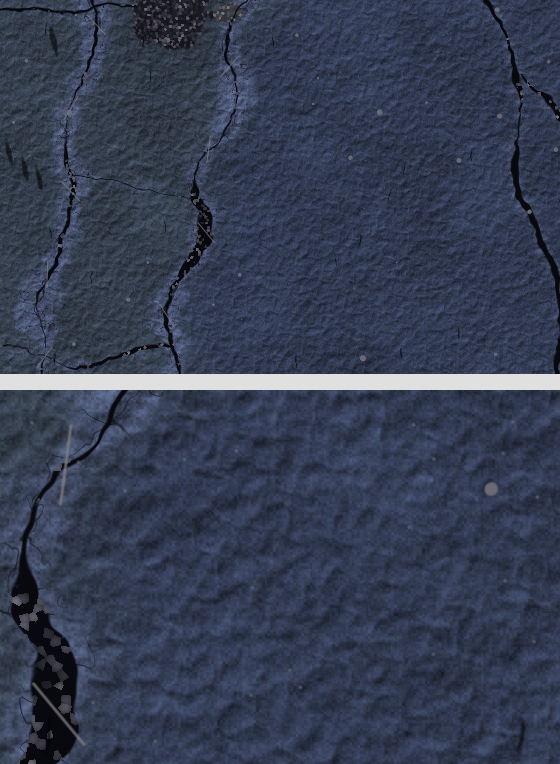
Top, the full canvas; bottom, a detail of the centre.
Give the GLSL for this texture, as a Shadertoy shader.

```glsl
// Cracked, dark blue painted ground: hammered dimples lit from above,
// wandering fissures with pale worn borders, bare gravel and litter.
// Relief comes from cellular and fractal noise.
#define DIMPLES 46.0
#define RELIEF 1.35
#define GRAIN 0.22
#define MOTTLE 0.34
#define BLUE_PAINT vec3(0.192, 0.226, 0.318)
#define GREY_PAINT vec3(0.204, 0.242, 0.296)
#define WORN_PAINT vec3(0.300, 0.342, 0.468)
#define VOID_COLOR vec3(0.030, 0.034, 0.055)
#define STONE_COLOR vec3(0.42, 0.41, 0.46)
#define STRAW_COLOR vec3(0.50, 0.49, 0.50)

float hash(vec2 p) {
    vec3 q = fract(p.xyx * 0.1031);
    q += dot(q, q.yzx + 33.33);
    return fract((q.x + q.y) * q.z);
}

float noise(vec2 p) {
    vec2 i = floor(p), f = fract(p);
    f = f * f * (3.0 - 2.0 * f);
    return mix(mix(hash(i), hash(i + vec2(1, 0)), f.x),
               mix(hash(i + vec2(0, 1)), hash(i + vec2(1, 1)), f.x), f.y);
}

float fbm(vec2 p) {
    float sum = 0.0, amp = 0.533;
    for (int i = 0; i < 4; i++) {
        sum += amp * noise(p);
        p = mat2(1.6, 1.2, -1.2, 1.6) * p + 17.3;
        amp *= 0.5;
    }
    return sum;
}

// Nearest scattered point: squared distance, random id, offset to it
vec4 cells(vec2 p) {
    vec4 best = vec4(9.0);
    for (int i = 0; i < 9; i++) {
        vec2 c = floor(p) + vec2(i % 3 - 1, i / 3 - 1);
        vec2 d = c + 0.1 + 0.8 * vec2(hash(c + 3.7), hash(c + 71.2)) - p;
        float d2 = dot(d, d);
        if (d2 < best.x) best = vec4(d2, hash(c + 131.0), d);
    }
    return best;
}

float inside(float d, float r, float soft) {
    return 1.0 - smoothstep(r - soft, r + soft, d);
}

// Shallow bowls over fractal roughness
float surface(vec2 p) {
    float warp = 0.9 * noise(p * 60.0);
    float bowl = min(cells(p * DIMPLES + warp).x, 0.45);
    return 0.55 * bowl + 0.75 * fbm(p * DIMPLES * 1.1) + 0.5 * fbm(p * 21.0);
}

// Wavy upright path: k = start, lean, sway, frequency
float pathX(float y, vec4 k, float phase) {
    return k.x + k.y * y + k.z * cos(k.w * (y - phase));
}

// Opening that swells and pinches along its length
float fissure(float d, float along, float width, float px) {
    float swell = smoothstep(0.35, 0.85, noise(vec2(along * 9.0, width * 900.0)));
    return inside(abs(d), width * (0.22 + 1.3 * swell), 0.0008 + 0.6 * px);
}

void mainImage(out vec4 fragColor, in vec2 fragCoord) {
    float px = 1.0 / iResolution.y;
    vec2 p = fragCoord * px;

    // Jagged coordinates shared by every crack
    vec2 q = p + 0.035 * (vec2(fbm(p * 10.0), fbm(p * 10.0 + 40.0)) - 0.5);
    q += 0.008 * (vec2(noise(p * 55.0), noise(p * 55.0 + 9.0)) - 0.5);
    float rough = fbm(p * 24.0), ragged = rough - 0.5;

    // Main fissures with worn borders
    vec4 paths[3] = vec4[3](vec4(0.10, 0.15, 0.022, 13.7),
                            vec4(0.44, 0.22, 0.030, 17.5),
                            vec4(1.51, -0.19, 0.030, 11.0));
    vec3 phases = vec3(0.43, 0.0, 0.8), widths = vec3(0.0042, 0.0095, 0.0075);
    vec3 wear = vec3(1.0, 1.0, 0.4);
    float gap = 0.0, worn = 0.0;
    for (int i = 0; i < 3; i++) {
        float d = 0.94 * (q.x - pathX(q.y, paths[i], phases[i]));
        float reach = 0.034 * wear[i] * (0.5 + noise(vec2(p.y * 7.0, i * 5)));
        gap = max(gap, fissure(d, p.y, widths[i], px));
        gap = max(gap, 0.7 * fissure(d + 0.05 * ragged, p.y + 4.0, 0.0016, px));
        worn = max(worn, (0.4 + 0.6 * wear[i]) * inside(abs(d) + 0.07 * ragged, reach, 0.018));
    }

    // Right fork, lower edge, upper edge, faint link
    vec4 side = vec4(0.8 * q.x - 1.606 + 0.6 * q.y, q.y - 0.05 - 0.03 * cos(q.x * 14.0),
                     q.y - 0.978, q.y - 0.565 + 0.18 * q.x);
    vec4 span = step(vec4(q.y, q.xxx), vec4(0.81, 0.47, 0.36, 0.55));
    span.w *= step(0.19, q.x);
    vec4 sideWidth = vec4(0.0055, 0.0045, 0.0025, 0.0009);
    for (int i = 0; i < 4; i++) {
        float w = sideWidth[i];
        gap = max(gap, span[i] * fissure(side[i], p.x, w, px));
        worn = max(worn, 0.7 * span[i] * inside(abs(side[i]) + 0.06 * ragged, 3.0 * w, 0.014));
    }

    // Paint, greyer on the left, under lit relief
    float across = p.x - pathX(p.y, paths[1], 0.0) + 0.2 * (fbm(p * 5.0) - 0.5);
    vec3 color = mix(GREY_PAINT, BLUE_PAINT, smoothstep(-0.08, 0.14, across));
    color = mix(color, WORN_PAINT, worn * (0.5 + 0.7 * rough));
    vec2 light = vec2(-0.0018, 0.0036);
    float slope = surface(p - light) - surface(p + light * 0.3);
    float shade = 1.0 + RELIEF * slope + MOTTLE * (fbm(p * 7.0 + 5.0) - 0.5);
    color *= max(shade + GRAIN * (hash(floor(p * 400.0)) - 0.5), 0.3);
    color *= 1.0 - 0.5 * worn * inside(abs(fbm(q * 20.0) - 0.5), 0.008, 0.008);

    // Bare gravel patch and small paler neighbour
    vec4 grit = cells(p * 130.0);
    float stone = pow(grit.y, 3.0) * (1.0 - 0.8 * min(grit.x, 1.0));
    vec3 gravel = mix(vec3(0.085, 0.085, 0.115), STONE_COLOR, stone) * (0.75 + 0.6 * rough);
    float bare = length((p - vec2(0.455, 0.965)) / vec2(0.105, 0.09));
    float chip = length((p - vec2(0.61, 0.965)) / vec2(0.035, 0.025));
    color = mix(color, gravel, inside(bare + 0.7 * ragged, 1.0, 0.05));
    color = mix(color, gravel + 0.12, inside(chip + 0.8 * ragged, 1.0, 0.1));

    // Dark scuffs
    for (int i = 0; i < 4; i++) {
        float n = float(i);
        vec2 d = p - vec2(0.025 + 0.04 * n, 0.59 - 0.035 * n + 0.4 * step(2.5, n));
        d.x += 0.22 * d.y;
        color *= 1.0 - 0.55 * inside(length(d / vec2(0.009, 0.042)) + 1.2 * ragged, 0.8, 0.25);
    }

    // Fissure floor with lodged stones
    float lodged = step(0.75, grit.y) * smoothstep(0.5, 0.7, noise(p * 17.0));
    color = mix(color, mix(VOID_COLOR, gravel, lodged), gap);

    // Short nicks, pebbles and pale specks
    vec4 nick = cells(p * 6.0), pebble = cells(p * 8.0 + 20.0), speck = cells(p * 32.0);
    float cut = inside(abs(nick.z + 0.12 * ragged), 0.009, 0.009) * inside(abs(nick.w), 0.09, 0.04);
    color *= 1.0 - 0.6 * cut * step(0.6, nick.y);
    float size = 0.02 + 0.035 * fract(pebble.y * 37.0);
    float lump = inside(sqrt(pebble.x) + 0.05 * ragged, size, 0.012) * step(0.8, pebble.y);
    float dot1 = inside(sqrt(speck.x), 0.045, 0.04) * step(0.88, speck.y);
    color = mix(color, STONE_COLOR, max(lump, 0.7 * dot1));

    // Dry straws along the two left fissures
    for (int i = 0; i < 9; i++) {
        float y = (float(i) + 0.4) / 9.0, a = 0.7 + 1.7 * hash(vec2(i, 8));
        vec2 axis = vec2(cos(a), sin(a));
        vec2 d = p - vec2(pathX(y, paths[i % 2], phases[i % 2]), y);
        d -= axis * clamp(dot(d, axis), -0.035, 0.035);
        color = mix(color, STRAW_COLOR, 0.75 * inside(length(d), 0.0013, 0.0007 + 0.5 * px));
    }
    fragColor = vec4(color, 1.0);
}
```
